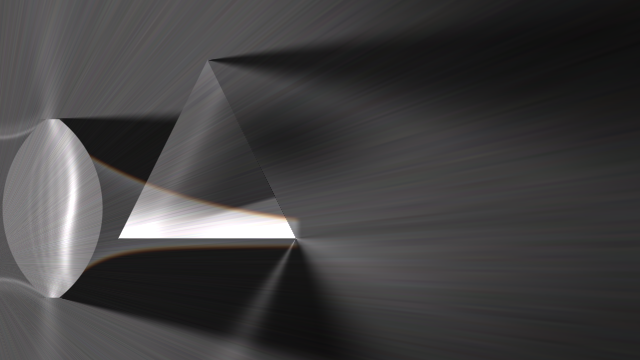
A Shadertoy shader for this background:

```glsl
// Grey light tracing: a lens and a glass triangle cast caustics, shadows and fine rays.

// Layout, in units of canvas height
const vec2 LENS_CENTER = vec2(0.146, 0.421);
const float LENS_HALF_HEIGHT = 0.248;
const float LENS_RADIUS = 0.315;
const float LENS_OFFSET = 0.176;
const vec2 LENS_TOP = vec2(0.160, 0.671);
const vec2 LENS_BOTTOM = vec2(0.160, 0.174);
const vec2 APEX = vec2(0.576, 0.833);
const vec2 BASE_LEFT = vec2(0.329, 0.338);
const vec2 BASE_RIGHT = vec2(0.822, 0.338);
const vec2 RAY_SOURCE = vec2(-0.06, 0.27);

// Light levels
const vec3 TINT = vec3(1.0, 0.982, 0.995);
const float AMBIENT = 0.335;
const float GRAIN = 0.045;

float hash(vec2 p) {
    p = fract(p * vec2(0.1031, 0.1137));
    p += dot(p, p.yx + 33.33);
    return fract((p.x + p.y) * p.x * 17.0);
}

float noise(vec2 p) {
    vec2 i = floor(p), f = fract(p);
    f = f * f * (3.0 - 2.0 * f);
    return mix(mix(hash(i), hash(i + vec2(1, 0)), f.x),
               mix(hash(i + vec2(0, 1)), hash(i + vec2(1, 1)), f.x), f.y);
}

float bell(float x, float width) { return exp(-x * x / (width * width)); }

float angleFrom(vec2 origin, vec2 p) {
    vec2 d = p - origin;
    return atan(d.y, d.x + 1e-5);
}

// Signed distance to the line a-b, positive on its right side
float sideOf(vec2 p, vec2 a, vec2 b) {
    vec2 d = normalize(b - a);
    return dot(p - a, vec2(d.y, -d.x));
}

float fill(float d, float soft) { return smoothstep(-soft, soft, d); }

float lensDepth(vec2 p) {
    vec2 q = abs(p - LENS_CENTER);
    return min(LENS_RADIUS - length(q + vec2(LENS_OFFSET, 0.0)), LENS_HALF_HEIGHT - q.y);
}

float triangleDepth(vec2 p) {
    float sides = min(sideOf(p, BASE_LEFT, APEX), sideOf(p, APEX, BASE_RIGHT));
    return min(sides, p.y - BASE_LEFT.y);
}

float backgroundLight(vec2 p) {
    float light = AMBIENT - 0.14 * smoothstep(0.7, 1.85, p.x);
    light *= 1.0 - 0.5 * smoothstep(0.5, 1.5, p.x) * smoothstep(0.5, 1.0, p.y);
    light *= 1.0 - 0.38 * smoothstep(0.4, 0.0, p.y) * smoothstep(0.3, 1.0, p.x);

    // Shadow behind the lens, ended by the light leaving the triangle
    float corner = angleFrom(BASE_RIGHT, p);
    float beyond = smoothstep(-1.35, -0.75, corner) * (1.0 - step(2.032, corner));
    float shade = 1.0 - smoothstep(-0.06, 0.10, angleFrom(LENS_TOP, p));
    shade *= smoothstep(-0.31, -0.19, angleFrom(LENS_BOTTOM, p));
    shade *= smoothstep(0.15, 0.18, p.x) * (1.0 - beyond);
    light *= 1.0 - 0.72 * shade;

    // Shadows behind the triangle
    float tip = angleFrom(APEX, p);
    float wedge = smoothstep(-0.36, -0.03, tip) * (1.0 - smoothstep(0.05, 0.22, tip));
    light *= 1.0 - 0.72 * wedge * exp(-0.45 * distance(p, APEX));
    vec2 d = p - vec2(0.78, 0.61);
    light *= 1.0 - 0.62 * beyond * exp(-dot(d * d, vec2(18.0, 70.0)));

    // Rays from the base corner
    float fade = exp(-2.5 * distance(p, BASE_RIGHT));
    light += 0.24 * bell(corner + 2.07, 0.13) * fade;
    light += 0.12 * bell(corner + 0.35, 0.35) * fade;
    light -= 0.05 * bell(corner - 0.10, 0.12) * fade;

    // Fans above and below the lens, and the arcs at its left
    float rise = abs(p.y - LENS_CENTER.y) - LENS_HALF_HEIGHT;
    float fan = bell((p.x - 0.137) / (0.018 + 0.14 * max(rise, 0.0)), 1.0);
    light += 0.12 * fan * exp(-4.5 * abs(rise)) * step(0.0, rise);
    float arc = 0.197 + 0.046 * pow(p.x / 0.127, 2.0);
    float left = 1.0 - smoothstep(0.11, 0.15, p.x);
    float band = abs(p.y - LENS_CENTER.y) - arc;
    light += left * (0.12 * bell(band, 0.006) + 0.07 * bell(band - 0.015, 0.02));
    return light;
}

float lensLight(vec2 p) {
    float t = (p.y - LENS_CENTER.y) / LENS_HALF_HEIGHT;
    float light = 0.49 + 0.13 * bell(p.x - 0.18, 0.05);
    for (int i = 0; i < 5; i++) {
        float bend = -0.065 + 0.03 * float(i);
        float x = p.x - 0.147 - bend * (1.0 - t * t);
        light += (0.03 + 0.014 * float(i)) * bell(x, 0.006 + 0.002 * float(i));
    }
    float core = p.x - 0.193 - 0.012 * sin(4.0 * t + 0.4);
    return light + 0.38 * bell(core, 0.014) * bell(t, 0.75);
}

void mainImage(out vec4 fragColor, in vec2 fragCoord) {
    vec2 p = fragCoord / iResolution.y;
    float pixel = 0.8 / iResolution.y;
    float inTriangle = fill(triangleDepth(p), pixel);
    float inLens = fill(lensDepth(p), pixel);
    vec3 color = vec3(backgroundLight(p));

    // Triangle body and the fan reflected inside it
    float across = sideOf(p, BASE_LEFT, APEX);
    float glass = mix(0.37, 0.19, smoothstep(0.0, 0.23, across));
    glass += 0.06 * bell(across - 0.07, 0.025) + 0.08 * smoothstep(0.7, 0.83, p.y);
    float fanLine = 0.37 + 0.296 * (p.x - 0.486) - p.y;
    glass += 0.2 * fill(fanLine, 0.008) * smoothstep(0.45, 0.65, p.x);
    color = mix(color, vec3(glass), inTriangle);

    // Focused beam between two caustic curves, split slightly by colour
    vec3 shift = vec3(0.003, 0.0, -0.003);
    vec3 under = 0.34 + 0.232 * exp(-2.55 * (p.x - 0.243)) + shift - p.y;
    vec3 above = p.y - 0.313 + 0.112 * exp(-11.0 * (p.x - 0.185)) + shift;
    vec3 beam = smoothstep(-0.006, 0.012, under) * smoothstep(-0.006, 0.012, above);
    beam *= smoothstep(0.17, 0.25, p.x) * (1.0 - smoothstep(0.815, 0.84, p.x));
    float focus = smoothstep(0.46, 0.345, p.y);
    vec3 rims = exp(-abs(under) * 32.0) + exp(-abs(above) * 32.0);
    vec3 outer = 0.17 + 0.15 * rims * (1.0 - 0.5 * smoothstep(0.5, 0.82, p.x));
    vec3 inner = vec3(0.22 + 0.48 * focus);
    color += beam * mix(outer, inner, inTriangle);

    color = mix(color, vec3(lensLight(p)), inLens);

    // Fine tinted streaks along the rays
    vec2 polar = vec2(angleFrom(RAY_SOURCE, p) * 190.0, distance(p, RAY_SOURCE) * 5.0);
    float grey = noise(polar + 40.0) + 0.5 * noise(polar * vec2(0.3, 0.5) + 90.0) - 0.75;
    vec3 hue = vec3(noise(polar + 150.0), noise(polar + 270.0), noise(polar + 390.0)) - 0.5;
    color += GRAIN * (0.6 * grey + 0.5 * hue) * (0.35 + 2.0 * color);

    fragColor = vec4(clamp(color * TINT, 0.0, 1.0), 1.0);
}
```
